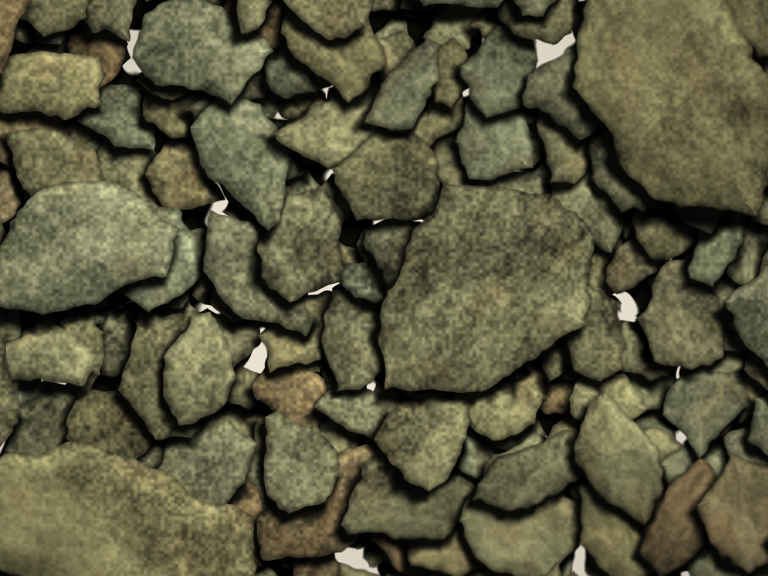
Write a WebGL 2 fragment shader that draws this texture.

```glsl
#version 300 es
precision highp float;
precision highp int;
// A bed of broken olive-grey stones under a hard light from the upper right.
// Four layers of jittered cells are painted from small chips to large slabs;
// each stone is a cut polygon with a cast shadow, bevelled rim and fine grain.

uniform vec2 u_resolution;
out vec4 fragColor;

// Integer hash: three values in 0..1 per lattice point
vec3 hash(vec3 cell) {
    uvec3 v = uvec3(ivec3(floor(cell))) * 1664525u + 1013904223u;
    v.x += v.y * v.z; v.y += v.z * v.x; v.z += v.x * v.y;
    v ^= v >> 16u;
    v.x += v.y * v.z; v.y += v.z * v.x; v.z += v.x * v.y;
    return vec3(v >> 8u) / 16777216.0;
}

// Smooth value noise, three independent channels
vec3 noise(vec2 p, float salt) {
    vec2 i = floor(p), f = fract(p);
    f = f * f * (3.0 - 2.0 * f);
    vec3 low = mix(hash(vec3(i, salt)), hash(vec3(i + vec2(1, 0), salt)), f.x);
    vec3 high = mix(hash(vec3(i + vec2(0, 1), salt)), hash(vec3(i + 1.0, salt)), f.x);
    return mix(low, high, f.y);
}

// Irregular polygon cut by seven planes: outward normal in xy, distance in z
vec3 cutStone(vec2 q, vec2 halfSize, vec3 id) {
    vec3 nearest = vec3(0, 0, -9);
    for (int i = 0; i < 7; i++) {
        vec3 h = hash(id + vec3(0, 0, 100 + i));
        float angle = (float(i) + 0.7 * h.x) * 6.2832 / 7.0;
        vec2 plane = vec2(cos(angle), sin(angle)) / halfSize;
        float len = length(plane);
        float d = (dot(q, plane) - mix(0.68, 1.0, h.y)) / len;
        if (d > nearest.z) nearest = vec3(plane / len, d);
    }
    return nearest;
}

// Mineral surface: patches, bedding streaks, one ridge and speckle
vec3 surface(vec2 q, vec2 p, vec3 id, float focus) {
    vec3 h = hash(id + vec3(0, 0, 200));
    vec3 patches = noise(q * 17.0 + h.xy * 40.0, 1.0);
    vec3 streaks = noise(q * vec2(28, 85) + patches.xy * 2.0, id.z + 2.0);
    float grain = noise(p * 170.0, 3.0).x - 0.5 + 0.7 * (noise(p * 85.0, 4.0).y - 0.5);
    float ridgeAngle = h.z * 6.2832;
    float ridge = dot(q, vec2(cos(ridgeAngle), sin(ridgeAngle))) + 0.035 * (patches.y - 0.5);
    float tone = 0.45 + 0.15 * (h.x - 0.5) + 0.15 * (patches.x - 0.5);
    tone += 0.12 * (streaks.x - 0.5) + 0.19 * focus * grain;
    tone += 0.07 * (smoothstep(-0.005, 0.005, ridge) - 0.5);
    vec3 tint = mix(vec3(0.97, 1.0, 0.76), vec3(1.02, 0.98, 0.67), h.y);
    float rust = smoothstep(0.8, 1.0, h.z) * 0.8 + 0.25 * smoothstep(0.6, 0.9, patches.z);
    return tone * mix(tint, vec3(1.06, 0.88, 0.59), rust);
}

void main() {
    vec2 p = gl_FragCoord.xy / u_resolution.y;
    float focus = mix(0.45, 1.1, smoothstep(0.25, 0.65, noise(p * 2.5, 9.0).x));
    float blur = mix(0.0045, 0.002, focus);

    // Chipped outlines come from bending the plane
    vec2 bent = p + 0.022 * (noise(p * 17.0, 5.0).xy - 0.5)
                  + 0.008 * (noise(p * 60.0, 6.0).xy - 0.5);

    vec3 color = vec3(0.05, 0.05, 0.03);
    float ground = 1.0;
    float cellSizes[4] = float[4](0.09, 0.12, 0.16, 0.33);

    for (int layer = 0; layer < 4; layer++) {
        float size = cellSizes[layer];
        float presence = layer == 3 ? 0.48 : (layer == 2 ? 0.72 : 0.95);
        vec2 home = floor(p / size);
        for (int k = 0; k < 9; k++) {
            vec2 cell = home + vec2(k % 3 - 1, k / 3 - 1);
            vec3 id = vec3(cell, layer * 300);
            vec3 place = hash(id), form = hash(id + vec3(0, 0, 50));
            if (place.z > presence) continue;

            // Position, proportions and direction
            vec2 center = (cell + 0.5 + 0.7 * (place.xy - 0.5)) * size;
            vec2 halfSize = size * mix(0.62, 0.84, form.x) * vec2(1.0, mix(0.48, 0.88, form.y));
            float angle = form.z * 6.2832;
            mat2 turn = mat2(cos(angle), -sin(angle), sin(angle), cos(angle));
            vec2 q = turn * (bent - center);

            // Shadow thrown to the lower left
            vec2 shift = vec2(0.006, 0.011) * (0.7 + 2.5 * size);
            float shade = cutStone(q + turn * shift, halfSize, id).z;
            color *= 1.0 - 0.93 * (1.0 - smoothstep(-0.003, 0.016, shade));

            // Lit body with bevelled, darkened rim
            vec3 cut = cutStone(q, halfSize, id);
            float cover = 1.0 - smoothstep(-blur, blur, cut.z);
            if (cover <= 0.0) continue;
            float facing = dot(cut.xy * turn, vec2(0.45, 0.89));
            float bevel = smoothstep(-0.45 * halfSize.y, 0.0, cut.z);
            vec3 body = surface(q, p, id, focus) * (1.0 + 0.26 * facing * bevel);
            body *= 1.0 - 0.4 * smoothstep(-0.012, 0.002, cut.z);
            color = mix(color, body, cover);
            ground *= 1.0 - cover;
        }
    }

    // Pale backing glints through a few gaps, more often at the left
    float glint = noise(bent * 13.0, 7.0).x + 0.15 * exp(-4.0 * p.x);
    color = mix(color, vec3(0.88, 0.85, 0.78), ground * smoothstep(0.66, 0.72, glint));

    // Gentle falloff toward the corners
    vec2 fromMiddle = gl_FragCoord.xy / u_resolution - 0.5;
    color *= 1.06 - 0.4 * dot(fromMiddle, fromMiddle);
    fragColor = vec4(color, 1.0);
}
```
